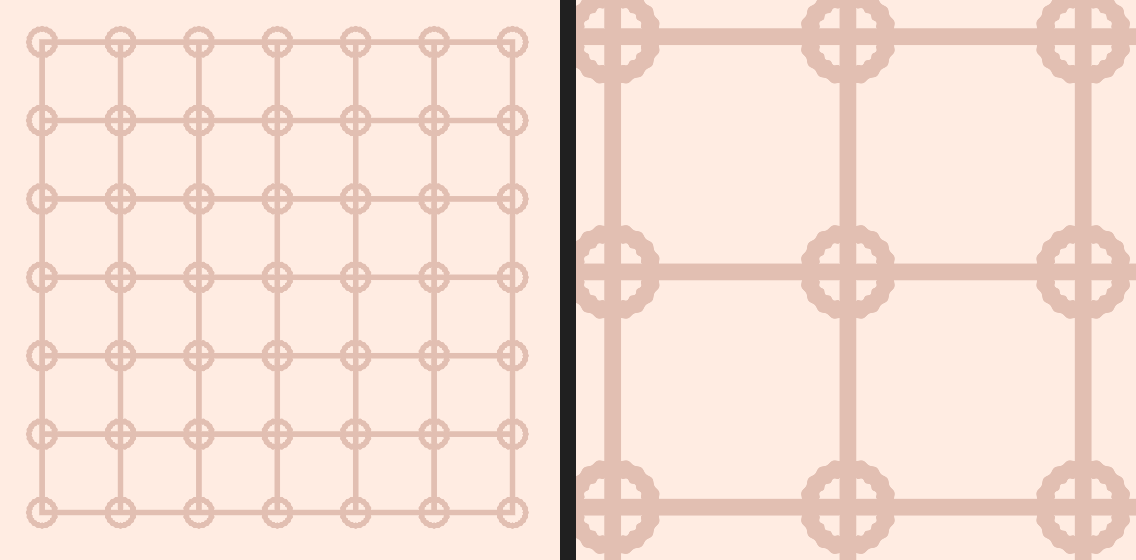
Left: the whole. Right: its middle third, enlarged.
Write a Shadertoy shader that draws this pattern.

```glsl
// A square lattice of 7 by 7 ring nodes joined by straight bars.
// Space is folded to the nearest node; the bars and rings are distance
// functions, and the rings have a finely toothed edge.

const float TAU = 6.2831853;

const vec3 CREAM = vec3(1.0, 0.925, 0.885);
const vec3 ROSE = vec3(0.885, 0.75, 0.70);

const vec2 LATTICE_CENTER = vec2(-0.0048, 0.0048);
const float PITCH = 0.14;
const float REACH = 3.0;          // nodes on each side of the middle one
const float BAR_HALF = 0.0050;
const float RING_RADIUS = 0.0234;
const float RING_HALF = 0.0051;
const float TEETH = 20.0;
const float TOOTH_DEPTH = 0.0006;

float boxDistance(vec2 p, vec2 halfSize) {
    vec2 d = abs(p) - halfSize;
    return length(max(d, 0.0)) + min(max(d.x, d.y), 0.0);
}

// Offset from the nearest node of the finite lattice.
vec2 nodeOffset(vec2 p, float pitch, float reach) {
    return p - pitch * clamp(round(p / pitch), -reach, reach);
}

// Bars in both directions, cut off square at the outer frame.
float barDistance(vec2 p, vec2 local, float halfWidth, float extent) {
    float bars = min(abs(local.x), abs(local.y)) - halfWidth;
    return max(bars, boxDistance(p, vec2(extent + halfWidth)));
}

// Ring whose stroke swells and narrows around its circumference.
float ringDistance(vec2 p, float radius, float halfWidth, float teeth, float depth) {
    float turn = atan(p.y, p.x + 1e-6) / TAU;
    float ripple = depth * cos(TAU * teeth * turn);
    return abs(length(p) - radius) - halfWidth - ripple;
}

float coverage(float d, float pixel) {
    return 1.0 - smoothstep(-0.5 * pixel, 0.5 * pixel, d);
}

void mainImage(out vec4 fragColor, in vec2 fragCoord) {
    float pixel = 1.0 / min(iResolution.x, iResolution.y);
    vec2 p = (fragCoord - 0.5 * iResolution.xy) * pixel - LATTICE_CENTER;
    vec2 local = nodeOffset(p, PITCH, REACH);

    // Join both shapes into one flat layer.
    float bars = barDistance(p, local, BAR_HALF, REACH * PITCH);
    float rings = ringDistance(local, RING_RADIUS, RING_HALF, TEETH, TOOTH_DEPTH);
    float ink = coverage(min(bars, rings), pixel);

    fragColor = vec4(mix(CREAM, ROSE, ink), 1.0);
}
```
